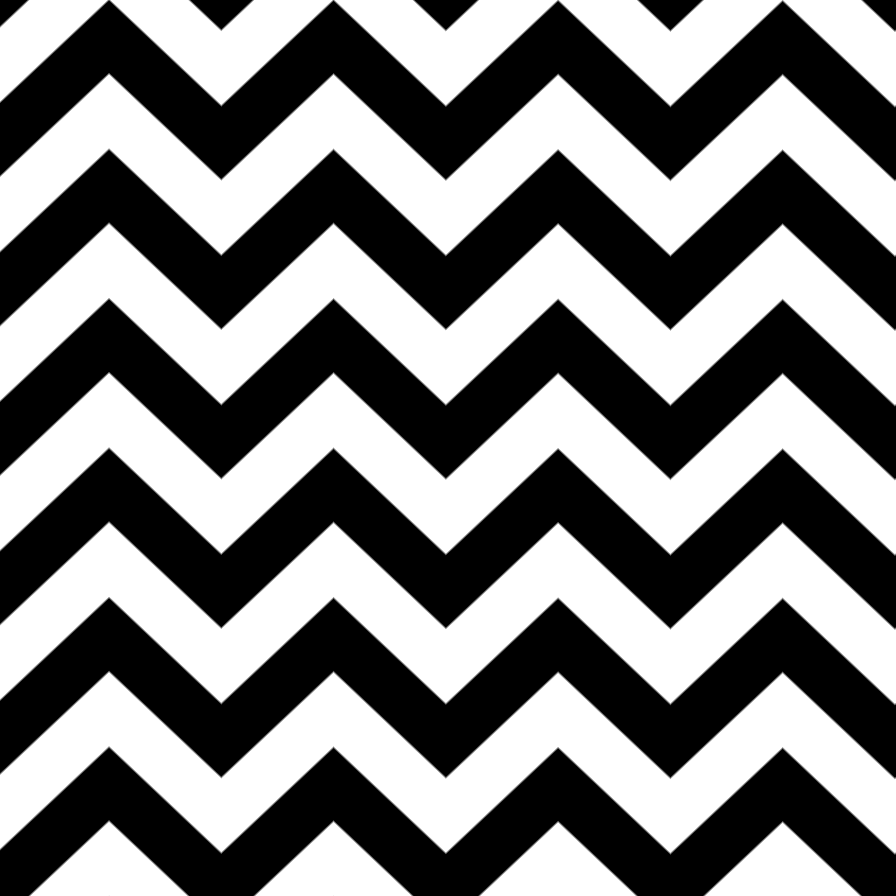
A Shadertoy shader for this pattern:

```glsl
// Black and white chevron: horizontal zigzag bands, four peaks across
// and six bands down. A folded x coordinate bends the plane, then a
// repeated stripe distance is softened into an edge.

const vec3 INK = vec3(0.0);
const vec3 PAPER = vec3(1.0);

const float PEAK_SPACING = 0.2506;
const float FIRST_PEAK = 0.1217;
const float ZIGZAG_HEIGHT = 0.1182;
const float BAND_SPACING = 0.1668;
const float BAND_THICKNESS = 0.0825;
const float FIRST_BAND_TOP = -0.0005;
const float TILT = 0.0015;
const float EDGE_SOFTNESS = 0.0024;

// Triangle wave: 0 at each peak, 1 at each valley
float zigzag(float x, float spacing, float peak) {
    return 2.0 * abs(fract((x - peak) / spacing + 0.5) - 0.5);
}

// Signed vertical distance to the nearest repeated stripe, negative inside
float stripeDistance(float y, float spacing, float thickness) {
    float fromCentre = mod(y - 0.5 * thickness + 0.5 * spacing, spacing) - 0.5 * spacing;
    return abs(fromCentre) - 0.5 * thickness;
}

// Turns vertical distance into distance perpendicular to a sloped edge
float perpendicular(float verticalDistance, float slope) {
    return verticalDistance * inversesqrt(1.0 + slope * slope);
}

void mainImage(out vec4 fragColor, in vec2 fragCoord) {
    vec2 uv = fragCoord / iResolution.xy;
    float depth = 1.0 - uv.y;

    // Unbend the zigzag so that the bands become straight stripes
    float bend = ZIGZAG_HEIGHT * zigzag(uv.x, PEAK_SPACING, FIRST_PEAK);
    float straightDepth = depth - FIRST_BAND_TOP - bend - TILT * uv.x;

    float slope = 2.0 * ZIGZAG_HEIGHT / PEAK_SPACING;
    float band = perpendicular(stripeDistance(straightDepth, BAND_SPACING, BAND_THICKNESS), slope);

    // Edge is at least one pixel wide
    float edge = max(EDGE_SOFTNESS, 1.0 / min(iResolution.x, iResolution.y));
    float paperAmount = clamp(0.5 + band / edge, 0.0, 1.0);

    fragColor = vec4(mix(INK, PAPER, paperAmount), 1.0);
}
```
